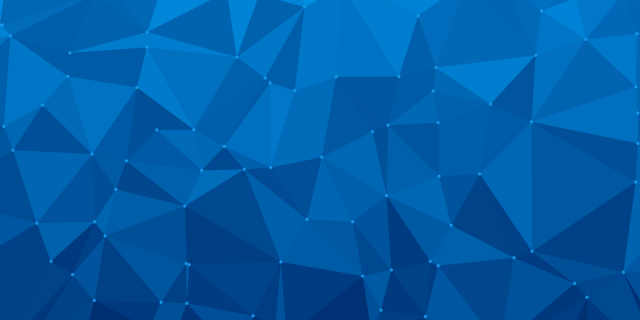
Reproduce this background procedurally as a Shadertoy shader.

```glsl
// Low-poly sheet of blue triangles, lighter towards the top, with a dot on each corner.
// Corners are cellular-noise sites; each pixel finds its Delaunay triangle by pivoting:
// a huge triangle swaps corners until no other site lies in its circumcircle.

const float ROWS = 6.6;          // site cells per canvas height
const float GAP_CHANCE = 0.2;    // share of cells left empty
const float DOT_RADIUS = 0.005;  // in canvas heights
const int REACH = 3;             // search range in cells
const int MAX_PIVOTS = 24;

const vec3 DEEP_BLUE = vec3(0.0, 0.20, 0.462);
const vec3 SKY_BLUE = vec3(0.0, 0.54, 0.87);
const vec3 DOT_BLUE = vec3(0.10, 0.60, 0.92);

// Corners as cell ids, counter-clockwise
struct Tri { vec2 a, b, c; };

vec2 hash2(vec2 id) {
    vec3 h = fract(id.xyx * vec3(0.1031, 0.1030, 0.0973));
    h += dot(h, h.yzx + 33.33);
    return fract((h.xx + h.yz) * h.zy);
}

float cross2(vec2 a, vec2 b) { return a.x * b.y - a.y * b.x; }

vec2 site(vec2 id) { return id + hash2(id) * 1.3 - 0.15; }

bool isEmpty(vec2 id) { return hash2(id + 57.0).x < GAP_CHANCE; }

// Circumcentre of the triangle (0, u, v)
vec2 circumcentre(vec2 u, vec2 v) {
    float area = max(cross2(u, v), 1e-6);
    float uu = dot(u, u), vv = dot(v, v);
    return 0.5 * vec2(v.y * uu - u.y * vv, u.x * vv - v.x * uu) / area;
}

// Site lying deepest inside the triangle's circumcircle; z is negative if there is one
vec3 deepestSite(Tri t, vec2 p) {
    vec2 a = site(t.a);
    vec2 centre = circumcentre(site(t.b) - a, site(t.c) - a);
    vec3 best = vec3(t.a, 0.0);
    for (int j = -REACH; j <= REACH; j++)
    for (int i = -REACH; i <= REACH; i++) {
        vec2 id = floor(p) + vec2(i, j);
        if (isEmpty(id)) continue;
        vec2 w = site(id) - a;
        float power = dot(w, w - 2.0 * centre);
        if (power < best.z) best = vec3(id, power);
    }
    return best;
}

// Delaunay triangle around p
Tri findTriangle(vec2 p) {
    Tri t = Tri(vec2(-60, -40), vec2(70, -40), vec2(5, 90));
    for (int k = 0; k < MAX_PIVOTS; k++) {
        vec3 found = deepestSite(t, p);
        if (found.z > -1e-4) break;
        // Swap the corner that keeps p inside
        vec2 x = site(found.xy) - p;
        float a = cross2(site(t.a) - p, x);
        float b = cross2(site(t.b) - p, x);
        float c = cross2(site(t.c) - p, x);
        if (b <= 0.0 && c >= 0.0) t.a = found.xy;
        else if (c <= 0.0 && a >= 0.0) t.b = found.xy;
        else t.c = found.xy;
    }
    return t;
}

// Flat tone from the height of the centroid plus a random shift
vec3 facetColor(Tri t) {
    float height = (site(t.a) + site(t.b) + site(t.c)).y / (3.0 * ROWS);
    vec2 key = t.a * (t.a + 3.0) + t.b * (t.b + 3.0) + t.c * (t.c + 3.0);
    float shift = hash2(key).x - 0.5;
    float tone = 0.47 + 0.60 * (height - 0.5) + 0.46 * shift;
    return mix(DEEP_BLUE, SKY_BLUE, clamp(tone, -0.05, 1.05));
}

// Inward normal (xy) and distance (z) from p to the edge a-b
vec3 edgeDistance(vec2 p, vec2 a, vec2 b) {
    vec2 e = normalize(b - a);
    return vec3(-e.y, e.x, cross2(e, p - a));
}

vec3 nearer(vec3 a, vec3 b) { return a.z < b.z ? a : b; }

void mainImage(out vec4 fragColor, in vec2 fragCoord) {
    vec2 p = fragCoord / iResolution.y * ROWS;
    float pixel = ROWS / iResolution.y;

    Tri t = findTriangle(p);
    vec2 a = site(t.a), b = site(t.b), c = site(t.c);
    vec3 color = facetColor(t);

    // Blend with the neighbouring facet across the closest edge
    vec3 edge = nearer(edgeDistance(p, a, b),
                       nearer(edgeDistance(p, b, c), edgeDistance(p, c, a)));
    if (edge.z < 0.5 * pixel) {
        Tri other = findTriangle(p - edge.xy * (edge.z + 0.5 * pixel));
        color = mix(facetColor(other), color, clamp(0.5 + edge.z / pixel, 0.0, 1.0));
    }

    // Corner dots
    float d = min(distance(p, a), min(distance(p, b), distance(p, c)));
    float dotMask = clamp(0.5 + (DOT_RADIUS * ROWS - d) / pixel, 0.0, 1.0);
    color = mix(color, DOT_BLUE, 0.9 * dotMask);

    fragColor = vec4(color, 1.0);
}
```
